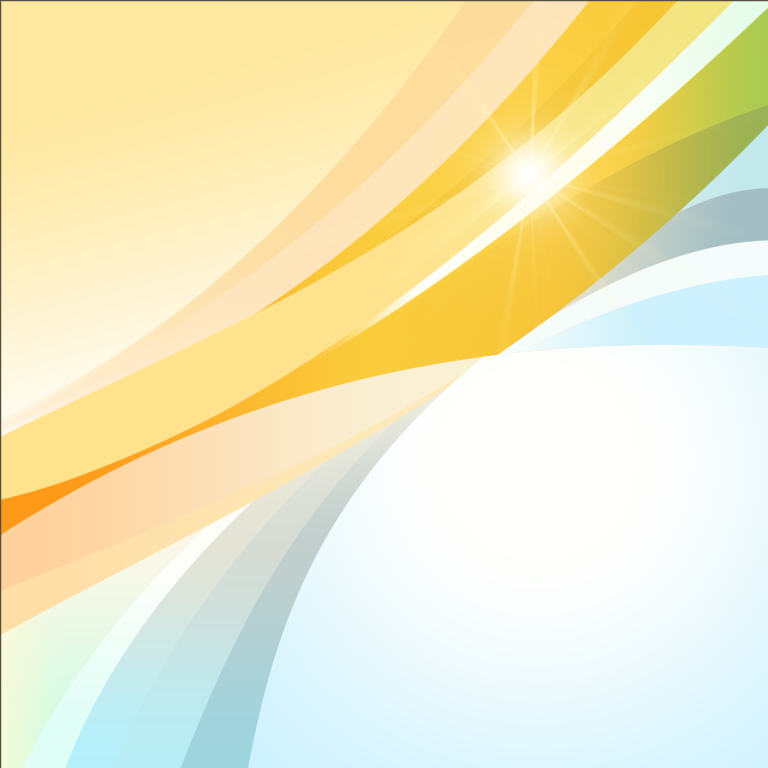
Give the GLSL for this background, as a Shadertoy shader.

```glsl
// Curve heights at 0, 1/3, 2/3 and 1 along the axis
const vec4 VEIL_OUTER = vec4(0.453, 0.680, 1.090, 1.750);
const vec4 VEIL_INNER = vec4(0.445, 0.648, 0.965, 1.480);
const vec4 GOLD_TOP = vec4(0.431, 0.592, 0.880, 1.340);
const vec4 GOLD_FOLD = vec4(0.400, 0.575, 0.825, 1.230);
const vec4 PALE_TOP = vec4(0.431, 0.592, 0.800, 1.140);
const vec4 PALE_LOW = vec4(0.349, 0.488, 0.729, 1.045);
const vec4 STREAK_LOW = vec4(0.345, 0.486, 0.704, 0.990);
const vec4 OLIVE_TOP = vec4(0.200, 0.450, 0.694, 0.863);
const vec4 GOLD_LOW = vec4(0.173, 0.349, 0.551, 0.837);
const vec4 PEACH_FOLD = vec4(0.230, 0.370, 0.555, 0.840);
const vec4 SWOOSH = vec4(0.303, 0.466, 0.540, 0.547);
const vec4 STEEL_TOP = vec4(0.080, 0.200, 0.550, 0.755);
const vec4 STEEL_LOW = vec4(0.100, 0.300, 0.555, 0.687);
const vec4 MIST_LOW = vec4(0.100, 0.330, 0.538, 0.642);
const vec4 SMOKE_A = vec4(0.030, 0.290, 0.800, 1.650);
const vec4 SMOKE_B = vec4(0.085, 0.315, 0.800, 1.620);
const vec4 SMOKE_C = vec4(0.145, 0.360, 0.800, 1.600);
const vec4 SMOKE_D = vec4(0.235, 0.410, 0.800, 1.600);
const vec4 FIELD_SIDE = vec4(0.323, 0.445, 0.820, 1.650);

const vec3 WHITE = vec3(1.0, 1.0, 0.99);
const vec3 CREAM = vec3(1.0, 0.91, 0.63);
const vec3 PEACH = vec3(0.99, 0.85, 0.60);
const vec3 ORANGE = vec3(1.0, 0.60, 0.10);
const vec3 AMBER = vec3(0.98, 0.80, 0.23);
const vec3 LEAF = vec3(0.66, 0.79, 0.32);
const vec3 PALE_GOLD = vec3(1.0, 0.885, 0.55);
const vec3 STEEL = vec3(0.63, 0.74, 0.77);
const vec3 SKY = vec3(0.80, 0.945, 1.0);
const vec3 CYAN = vec3(0.71, 0.94, 0.98);
const vec3 BEIGE = vec3(0.97, 0.95, 0.89);

const vec2 SUN = vec2(0.690, 0.772);
const vec2 FIELD_CENTRE = vec2(0.70, 0.40);
const float RAY_DENSITY = 9.0;
const float FRAME_WIDTH = 0.0016;

// Cubic through four evenly spaced heights
float curve(vec4 h, float s) {
    float t = 3.0 * s, a = t - 1.0, b = t - 2.0, c = t - 3.0;
    return dot(h, vec4(-a * b * c / 6.0, t * b * c / 2.0, -t * a * c / 2.0, t * a * b / 6.0));
}

// Antialiased coverage of the side where d is positive
float cover(float d) { return clamp(0.5 + d / max(fwidth(d), 1e-5), 0.0, 1.0); }
float under(vec4 h, vec2 p) { return cover(curve(h, p.x) - p.y); }
float rightOf(vec4 h, vec2 p) { return cover(p.x - curve(h, p.y)); }

void paint(inout vec3 col, vec3 ink, float amount) { col = mix(col, ink, amount); }

vec2 gradientAt(vec2 cell) {
    float a = 6.2832 * fract(sin(dot(cell, vec2(127.1, 311.7))) * 43758.5);
    return vec2(cos(a), sin(a));
}

float gradientNoise(vec2 p) {
    vec2 i = floor(p), f = p - i, u = f * f * (3.0 - 2.0 * f);
    vec2 e = vec2(1.0, 0.0);
    float low = mix(dot(gradientAt(i), f), dot(gradientAt(i + e.xy), f - e.xy), u.x);
    float high = mix(dot(gradientAt(i + e.yx), f - e.yx), dot(gradientAt(i + e.xx), f - e.xx), u.x);
    return mix(low, high, u.y);
}

void mainImage(out vec4 fragColor, in vec2 fragCoord) {
    vec2 p = fragCoord / iResolution.xy;
    float belowSwoosh = under(SWOOSH, p);
    float belowGold = under(GOLD_LOW, p);

    // Warm sky and translucent veils
    float skyGlow = smoothstep(0.95, 0.45, p.y + 0.25 * (0.3 - p.x));
    vec3 col = mix(CREAM, vec3(1.0, 0.985, 0.94), skyGlow);
    float veilFade = smoothstep(-0.1, 0.5, p.x);
    paint(col, PEACH, under(VEIL_OUTER, p) * mix(0.2, 0.9, veilFade));
    paint(col, vec3(1.0, 0.90, 0.75), under(VEIL_INNER, p) * 0.85);
    float rim = exp(-abs(p.y - curve(GOLD_TOP, p.x)) / 0.018);
    paint(col, WHITE, rim * smoothstep(0.4, 0.0, p.x) * 0.9);

    // Golden band with its pale ribbon and bright streak
    vec3 gold = mix(ORANGE, AMBER, smoothstep(0.05, 0.52, p.x));
    paint(col, gold, under(GOLD_TOP, p));
    paint(col, vec3(0.95, 0.75, 0.16), under(GOLD_FOLD, p) * 0.6);
    vec3 pale = mix(PALE_GOLD, vec3(0.95, 0.90, 0.50), smoothstep(0.5, 0.95, p.x));
    paint(col, pale, under(PALE_TOP, p));
    float belowPale = under(PALE_LOW, p);
    paint(col, gold, belowPale);
    vec3 streak = mix(WHITE, vec3(0.90, 0.99, 0.92), smoothstep(0.75, 1.0, p.x));
    paint(col, streak, belowPale * smoothstep(0.40, 0.56, p.x));
    vec3 body = mix(gold, LEAF, smoothstep(0.78, 1.02, p.x));
    paint(col, body, under(STREAK_LOW, p));
    vec3 olive = mix(vec3(0.96, 0.75, 0.18), vec3(0.58, 0.67, 0.33), smoothstep(0.7, 1.0, p.x));
    paint(col, olive, under(OLIVE_TOP, p) * smoothstep(0.45, 0.8, p.x) * 0.8);

    // Peach film below the golden band
    vec3 film = mix(vec3(1.0, 0.82, 0.61), vec3(0.98, 0.94, 0.83), smoothstep(0.0, 0.55, p.x));
    paint(col, film, belowSwoosh);
    paint(col, vec3(1.0, 0.90, 0.67), belowSwoosh * under(PEACH_FOLD, p) * 0.65);

    // Cool ribbons on the right
    float coolness = smoothstep(0.70, 0.98, p.x);
    vec3 cool = mix(BEIGE, vec3(0.76, 0.91, 0.93), coolness);
    paint(cool, mix(vec3(0.90, 0.88, 0.82), STEEL, coolness), under(STEEL_TOP, p));
    paint(cool, vec3(0.96, 0.99, 0.99), under(STEEL_LOW, p));
    paint(cool, SKY, under(MIST_LOW, p) * smoothstep(0.65, 0.85, p.x));
    paint(col, cool, belowGold * (1.0 - belowSwoosh));

    // Smoky ribbons sweeping to the lower left
    float depth = smoothstep(0.30, 0.0, p.y);
    vec3 smoke = mix(vec3(0.98, 0.97, 0.91), vec3(0.80, 0.99, 0.89), depth);
    paint(smoke, vec3(1.0, 0.98, 0.84), smoothstep(0.09, 0.0, p.x) * 0.7);
    vec3 shade = mix(vec3(0.89, 0.89, 0.84), CYAN, depth);
    paint(smoke, mix(WHITE, vec3(0.88, 1.0, 0.98), depth), rightOf(SMOKE_A, p) * 0.85);
    paint(smoke, shade, rightOf(SMOKE_B, p));
    paint(smoke, mix(vec3(0.84, 0.86, 0.83), vec3(0.72, 0.93, 0.96), depth), rightOf(SMOKE_C, p));
    paint(smoke, mix(vec3(0.76, 0.81, 0.80), vec3(0.62, 0.83, 0.87), depth), rightOf(SMOKE_D, p));
    paint(smoke, BEIGE, smoothstep(0.28, 0.52, p.y) * 0.85);
    paint(col, smoke, belowGold * belowSwoosh);

    // Bright field on the lower right
    vec3 field = mix(WHITE, SKY, smoothstep(0.10, 0.60, distance(p, FIELD_CENTRE)));
    paint(col, field, belowSwoosh * rightOf(FIELD_SIDE, p));

    // Sun, halo and rays
    vec2 away = p - SUN;
    float r = length(away);
    float ray = smoothstep(0.08, 0.50, gradientNoise(away / max(r, 1e-4) * RAY_DENSITY));
    float light = 0.55 * exp(-r * 13.0) + 0.65 * ray * exp(-r * 9.0);
    paint(col, vec3(1.0, 0.96, 0.70), clamp(light, 0.0, 1.0) * (1.0 - belowSwoosh));
    paint(col, WHITE, exp(-r * r / 0.0019));

    // Thin dark frame on the left and top
    paint(col, vec3(0.33, 0.31, 0.25), cover(FRAME_WIDTH - min(p.x, 1.0 - p.y)));
    fragColor = vec4(col, 1.0);
}
```
